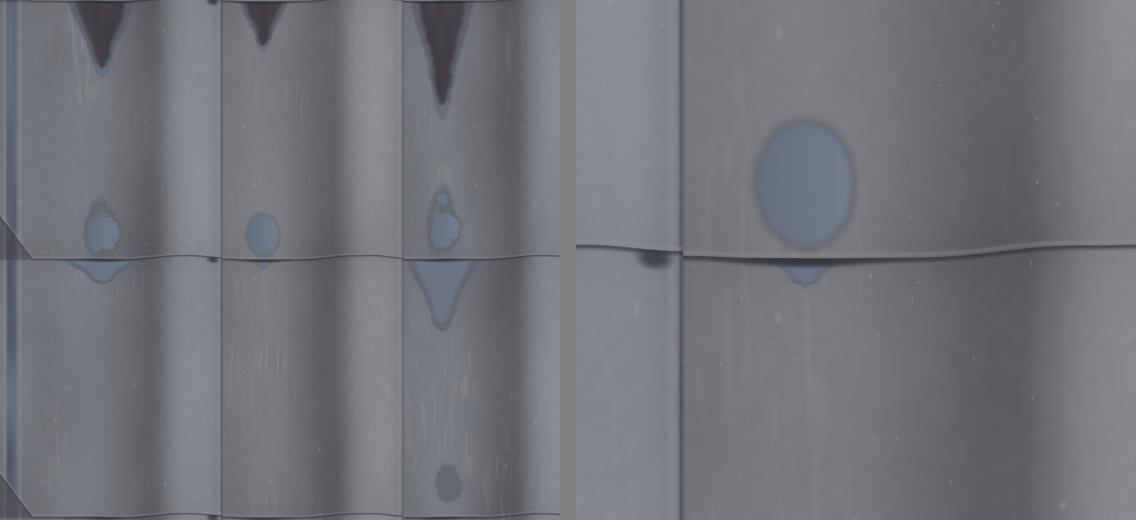
Left, the full canvas; right, a detail of the centre.
This texture is drawn by a WebGL 2 fragment shader. Its source:

```glsl
#version 300 es
precision highp float;
uniform vec2 u_resolution;
out vec4 fragColor;

#define ASPECT 0.93           // canvas height over width
#define TILE vec2(0.323, 0.4615)
#define ORIGIN vec2(0.074, 0.005)
#define TINT vec3(0.98, 1.0, 1.055)
#define SKY vec3(0.42, 0.465, 0.535)
#define DAMP vec3(0.34, 0.36, 0.395)
#define SOAKED vec3(0.22, 0.205, 0.225)
#define CHALK vec3(0.66, 0.66, 0.64)
#define SHADOW vec3(0.19, 0.195, 0.22)
#define WET_AXIS vec3(0.335, 0.225, 0.215)

float px;

float hash(vec2 p) {
  vec3 q = fract(vec3(p.xyx) * 0.1031);
  q += dot(q, q.yzx + 33.33);
  return fract((q.x + q.y) * q.z);
}

float noise(vec2 p) {
  vec2 i = floor(p), f = fract(p);
  f = f * f * (3.0 - 2.0 * f);
  return mix(mix(hash(i), hash(i + vec2(1, 0)), f.x),
             mix(hash(i + vec2(0, 1)), hash(i + vec2(1, 1)), f.x), f.y);
}

float fbm(vec2 p) {
  float sum = 0.0, amp = 0.5;
  for (int i = 0; i < 4; i++) {
    sum += amp * noise(p);
    p = p * 2.03 + 17.0;
    amp *= 0.5;
  }
  return sum;
}

float inside(float d, float blur) { return 1.0 - smoothstep(-px - blur, px + blur, d); }
float line(float d, float halfWidth) { return inside(abs(d) - halfWidth, 0.0012); }

// Brightness across one tile: flat pan, dark valley, raised roll
float profile(float u) {
  float valley = (u - 0.61) / (u < 0.61 ? 0.21 : 0.09);
  return 0.457 + 0.022 * smoothstep(0.0, 0.2, u) - 0.105 * exp(-valley * valley)
       + 0.055 * smoothstep(0.62, 0.84, u) - 0.04 * smoothstep(0.9, 1.0, u);
}

// Flared run of water with a round tip, hanging from the seam above
float drip(float x, float t, float width, float len) {
  float s = clamp(t / len, 0.0, 1.0);
  float w = width * sqrt(1.0 - s * s * s) * mix(1.0, 0.42, smoothstep(-0.1, 0.75, s));
  return abs(x) - w + max(t - len, 0.0);
}

// Pale weathering: scratches along the pan and scattered specks
float wear(vec2 p, float u) {
  float pan = smoothstep(0.0, 0.08, u) * (1.0 - smoothstep(0.45, 0.7, u));
  float bend = 0.006 * noise(p * vec2(20.0, 30.0));
  float streak = smoothstep(0.55, 0.95, noise(vec2(p.x + bend, p.y) * vec2(190.0, 21.0)));
  float mark = 0.42 * streak * smoothstep(0.42, 0.75, fbm(p * vec2(13.0, 7.0) + 4.0)) * (0.15 + 0.85 * pan);
  for (int i = 0; i < 2; i++) {
    vec2 g = p * (i == 0 ? 36.0 : 85.0) + float(i) * 31.0, id = floor(g);
    vec2 c = 0.25 + 0.5 * vec2(hash(id + 3.0), hash(id + 8.0));
    vec2 d = (fract(g) - c) * vec2(1.0, mix(0.35, 1.0, hash(id + 5.0)));
    float size = 0.02 + 0.05 * hash(id + 12.0);
    mark += 0.5 * step(0.94, hash(id)) * (1.0 - smoothstep(size * 0.4, size + 0.06, length(d)));
  }
  return min(mark, 0.7);
}

vec3 tile(vec2 p, float u, int col, float row, float v) {
  float t = max(TILE.y - v, 0.0);
  v = max(v, 0.0);
  bool upper = row > 0.5;
  float shade = profile(u) + 0.075 * (fbm(p * vec2(8.0, 4.0) + row * 7.0) - 0.47);
  shade += 0.012 * (noise(p * 170.0) - 0.5);
  shade += 0.016 * (hash(vec2(float(col) + 2.0, row + 5.0)) - 0.5);
  shade -= 0.025 * exp(-t * 45.0) + 0.015 * exp(-v * 30.0);
  vec3 color = shade * mix(TINT, vec3(0.985, 1.0, 1.035), float(col == 1));
  color = mix(color, CHALK, 0.5 * wear(p, u));

  // Water below the upper seam
  float x = (u - WET_AXIS[col]) * TILE.x;
  float wobble = 0.010 * (fbm(p * 38.0) - 0.47);
  float len = (upper ? vec3(0.137, 0.091, 0.215) : vec3(0.045, 0.016, 0.13))[col];
  float width = (upper ? vec3(0.060, 0.044, 0.056) : vec3(0.072, 0.024, 0.066))[col];
  vec3 film = mix(DAMP, SKY, upper ? 0.6 * smoothstep(0.6, 1.0, t / len) : 0.3);
  color = mix(color, film, 0.8 * inside(drip(x, t, width, len) + wobble, 0.0025));
  float core = inside(drip(x, t, width * 0.76, len * 0.87) + wobble, 0.005);
  color = mix(color, upper ? SOAKED + 0.05 * noise(p * vec2(70.0, 15.0)) : SKY, 0.85 * core);

  // Water gathered above the lower edge
  vec2 pool = upper ? vec2(0.031, vec3(0.050, 0.040, 0.060)[col]) : vec2(0.022, 0.033);
  vec2 offset = vec2(x - (upper ? 0.0 : 0.012), v - pool.y - (upper ? 0.004 : 0.022));
  float ragged = wobble * (col == 1 ? 0.3 : 2.2);
  float d = (length(offset / pool) - 1.0) * pool.x + ragged;
  color = mix(color, DAMP, 0.6 * float(upper || col == 2) * inside(d, 0.003));
  float clear = d + 0.003 + (col == 1 ? 0.0 : 0.006 + ragged);
  color = mix(color, SKY + 0.03 * offset.x / pool.x, 0.9 * float(upper) * inside(clear, 0.003));

  // Overlapping side joints
  float joint = (u - 1.0) * TILE.x;
  color = mix(color, vec3(0.54, 0.56, 0.58), 0.4 * line(joint + 0.007, 0.002));
  float firm = (col == 1 ? 0.35 : 0.75) * (0.7 + 0.3 * noise(vec2(p.y * 18.0, 3.0)));
  color = mix(color, SHADOW, firm * line(joint + 0.001, 0.001));
  if (col > 0) color = mix(color, SHADOW, 0.25 * line(u * TILE.x, 0.001));
  float notch = length(vec2(joint + 0.017, t * 1.6 - 0.008)) - 0.009;
  color = mix(color, SHADOW, 0.75 * float(col == 0) * inside(notch, 0.005));

  // Side channel along the outer left edge
  float channel = smoothstep(0.009, 0.015, p.x) * (1.0 - smoothstep(0.025, 0.033, p.x));
  color = mix(color, mix(vec3(0.25, 0.28, 0.34), SKY, 0.8 * noise(p * vec2(60.0, 9.0))), 0.75 * channel);
  color = mix(color, vec3(0.53, 0.55, 0.57), 0.45 * (line(p.x - 0.036, 0.002) + line(p.x - 0.008, 0.0015)));

  // Shadow cast by the tile above, darkest where wet
  float wet = exp(-x * x * 400.0);
  return mix(color, SHADOW, inside(t - 0.002 - 0.003 * wet, 0.0015) * (0.4 + 0.45 * wet));
}

void main() {
  vec2 p = gl_FragCoord.xy / u_resolution * vec2(1.0, ASPECT);
  px = 0.75 / u_resolution.x;
  float across = (p.x - ORIGIN.x) / TILE.x;
  float column = clamp(floor(across), 0.0, 2.0);
  float u = across - column;
  float lift = 0.007 * smoothstep(0.45, 0.74, u) * (1.0 - 0.6 * smoothstep(0.82, 1.0, u));
  float y = p.y - ORIGIN.y - lift - 0.002 * (noise(vec2(p.x * 25.0, 2.0)) - 0.5);

  // Courses laid from the bottom up, each with a clipped left corner
  vec3 color = SHADOW;
  for (int r = -1; r <= 2; r++) {
    float v = y - float(r) * TILE.y;
    float corner = (v - 0.077 + 1.33 * p.x) / 1.66;
    float edge = min(v, corner);
    vec3 face = tile(p, u, int(column), float(r), v);
    face = mix(face, vec3(0.55, 0.56, 0.57), 0.4 * line(edge - 0.002, 0.001));
    color = mix(color, SHADOW, 0.45 * line(edge + 0.001, 0.0012));
    color = mix(color, face, r < 0 ? 1.0 : smoothstep(-px, px, edge));
  }
  fragColor = vec4(clamp(color, 0.0, 1.0), 1.0);
}
```
